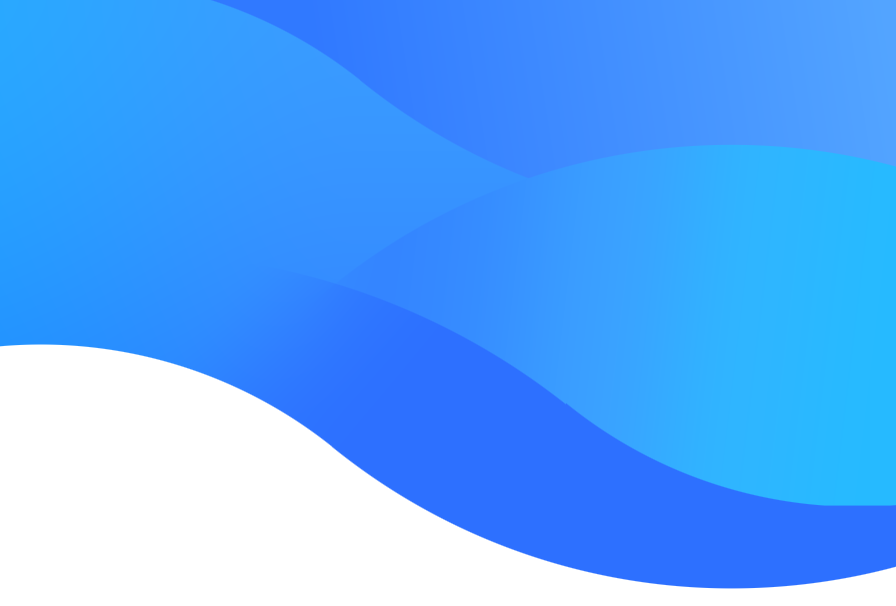
Give the GLSL for this background, as a Shadertoy shader.

```glsl
// Layered blue waves over a white lower left corner.
// Each wave edge joins a crest arc to a trough arc; the areas between edges
// carry smooth gradients and are painted from back to front.

// Height of the upper side of a circle (xy = centre, z = radius).
float arcTop(float x, vec3 circle) {
    float dx = x - circle.x;
    return circle.y + sqrt(max(circle.z * circle.z - dx * dx, 0.0));
}

// Height of the lower side of a circle.
float arcBottom(float x, vec3 circle) {
    return 2.0 * circle.y - arcTop(x, circle);
}

// Crest arc on the left of the joint, trough arc on its right.
float waveHeight(float x, vec3 crest, vec3 trough, float joint) {
    return x < joint ? arcTop(x, crest) : arcBottom(x, trough);
}

// Antialiased coverage of the side where d is positive.
float coverage(float d) {
    return clamp(0.5 + d / max(fwidth(d), 1e-5), 0.0, 1.0);
}

// Pale sky blue growing towards the upper right.
vec3 backColor(vec2 p) {
    float t = clamp((p.x - 0.36) / 0.64 + 0.25 * (p.y - 0.6), 0.0, 1.0);
    return mix(vec3(0.19, 0.475, 1.0), vec3(0.325, 0.645, 1.0), t);
}

// Azure at the upper left, deeper towards the lower edge.
vec3 leftColor(vec2 p) {
    float across = smoothstep(-0.1, 0.4, p.x);
    float down = clamp((0.676 - p.y) / 0.38, 0.0, 1.2);
    vec3 color = mix(vec3(0.155, 0.665, 1.0), vec3(0.225, 0.61, 1.0), across);
    return color - vec3(0.025, 0.08, 0.0) * pow(down, 1.5);
}

// Horizontal sweep from medium blue to cyan.
vec3 lensColor(vec2 p) {
    float x = p.x + 0.12 * (0.35 - p.y);
    vec3 color = mix(vec3(0.20, 0.51, 1.0), vec3(0.21, 0.54, 1.0),
                     smoothstep(0.38, 0.52, x));
    color = mix(color, vec3(0.23, 0.63, 1.0), smoothstep(0.48, 0.70, x));
    color = mix(color, vec3(0.185, 0.71, 1.0), smoothstep(0.66, 0.85, x));
    return mix(color, vec3(0.15, 0.73, 1.0), smoothstep(0.82, 1.0, x));
}

void mainImage(out vec4 fragColor, in vec2 fragCoord) {
    // One unit is the canvas width.
    vec2 p = fragCoord / iResolution.xy * vec2(1.0, 0.6758);

    // Edges
    float upperEdge = waveHeight(p.x, vec3(0.0768, 0.1797, 0.5208),
                                 vec3(0.8477, 1.1367, 0.7083), 0.4023);
    float middleEdge = waveHeight(p.x, vec3(0.1471, -0.388, 0.7813),
                                  vec3(0.957, 0.6263, 0.5156), 0.6315);
    middleEdge = max(middleEdge, 0.112);
    float lowerEdge = waveHeight(p.x, vec3(0.0456, -0.2292, 0.5208),
                                 vec3(0.8164, 0.7279, 0.7083), 0.371);
    lowerEdge = min(lowerEdge, 0.2917);
    float domeEdge = arcTop(p.x, vec3(0.8164, -0.194, 0.7083));

    // Back and left wave
    vec3 color = mix(backColor(p), leftColor(p), coverage(upperEdge - p.y));

    // Lens between the dome and the middle wave
    float lens = coverage(domeEdge - p.y) * smoothstep(0.32, 0.46, p.x);
    color = mix(color, lensColor(p), lens);

    // Deep blue band, fading out towards the upper left
    float fade = smoothstep(0.50, 0.80, p.x + 0.8 * (0.676 - p.y));
    float band = coverage(middleEdge - p.y) * fade;
    color = mix(color, vec3(0.175, 0.44, 1.0), band);

    // White ground
    color = mix(color, vec3(1.0), coverage(lowerEdge - p.y));
    fragColor = vec4(color, 1.0);
}
```
